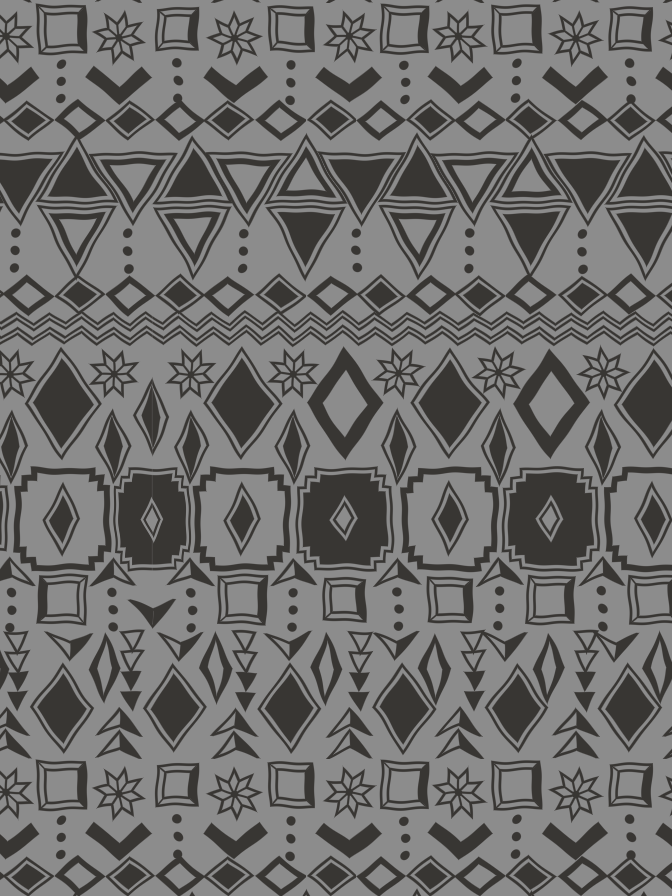
This pattern is drawn by a WebGL 2 fragment shader. Its source:

```glsl
#version 300 es
precision highp float;
// Hand-drawn bands in dark ink on grey: diamonds, triangles, stars, stepped crosses.
// Each band is a row of cells holding distance-function shapes; layered sines
// wobble the strokes, and the middle bands mirror about a vertical seam.
uniform vec2 u_resolution;
out vec4 fragColor;

// Lengths are in 1/768 of the canvas height, y pointing down
const vec3 GROUND = vec3(0.55), INK = vec3(0.22, 0.21, 0.20);
const float HEIGHT = 768.0, REPEAT_Y = 648.0, TOP = 3.0, SEAM_X = 130.5;
const float PITCH = 97.3, MIRROR_PITCH = 88.0, CHAIN_PITCH = 43.0;
const float STROKE = 1.15, WOBBLE = 0.8, JITTER = 3.0, SOLID = 999.0;
const float SECTOR = 0.785398;  // one of eight star points
float pixel, ink = 0.0;

float hash(float n) { return fract(sin(n * 12.9898) * 4375.85); }
float fill(float d) { return smoothstep(0.75, -0.75, d / pixel); }
float line(float d) { return fill(abs(d) - STROKE); }
void add(float coverage) { ink = max(ink, coverage); }
// Outline, then a ring starting at a gap inside it
float framed(float d, float gap, float ring) {
  return max(line(d), fill(max(d + gap, -(d + gap + ring))));
}
// Offset from the nearest cell centre; id receives the cell index
float cell(float x, float first, float pitch, out float id) {
  id = round((x - first) / pitch);
  return x - first - id * pitch + JITTER * (hash(id + first) - 0.5);
}
float diamond(vec2 p, vec2 r) { return (dot(abs(p), r.yx) - r.x * r.y) / length(r); }
float box(vec2 p, vec2 r) { vec2 q = abs(p) - r; return max(q.x, q.y); }
// Base centred at the origin, apex at (0, -h)
float triangle(vec2 p, float w, float h) {
  return max(p.y, (abs(p.x) * h - p.y * w - w * h) / length(vec2(w, h)));
}
float star(vec2 p, float r, float turn) {
  float a = abs(mod(atan(p.y, p.x) + turn, SECTOR) - SECTOR * 0.5);
  vec2 q = length(p) * vec2(cos(a), sin(a));
  vec2 ray = vec2(cos(SECTOR * 0.5), sin(SECTOR * 0.5)), notch = ray * r * 0.55;
  float edge = dot(q - vec2(r, 0.0), normalize(vec2(notch.y, r - notch.x)));
  float spoke = max(abs(q.y * ray.x - q.x * ray.y) - STROKE * 0.8, length(p) - r * 0.55);
  return max(line(edge), fill(min(spoke, length(p) - r * 0.16)));
}
float bevelSquare(vec2 p, float r) {
  float d = box(p, vec2(r)), frame = max(d, -d - 6.0);
  float mitre = abs(abs(p.x) - abs(p.y)) * 0.7 - 0.7, shade = (abs(p.y) - p.x) * 0.7;
  return max(max(line(d), line(d + 6.0)), fill(max(frame, min(mitre, shade))));
}
// Notched arrowhead pointing up, one wing dark
float arrowhead(vec2 p) {
  float lower = (p.y * 18.0 + 8.0 * (18.0 - abs(p.x))) / 19.7;
  float d = max(triangle(p, 18.0, 22.0), lower);
  return max(line(d), fill(max(d, -p.x)));
}
float dots(vec2 p) {
  p.y -= 15.0 * clamp(round(p.y / 15.0), -1.0, 1.0);
  return fill(length(p) - 4.0);
}
float leaf(vec2 p) {
  return max(line(diamond(p, vec2(14, 30))), fill(diamond(p, vec2(8, 27))));
}
float steppedCross(vec2 p, bool dark) {
  float d = min(box(p, vec2(40, 27)), min(box(p, vec2(34, 36)), box(p, vec2(26, 43))));
  if (!dark) return max(framed(d, 0.0, 4.0), framed(diamond(p, vec2(15, 30)), 4.0, SOLID));
  float eye = diamond(p, vec2(12, 20));
  return max(framed(d, 4.0, SOLID) * (1.0 - fill(eye)), line(eye + 3.5));
}
void diamondChain(vec2 p, float parity) {
  float id, x = cell(p.x, 25.0, CHAIN_PITCH, id);
  bool dark = mod(id + parity, 2.0) < 0.5;
  add(framed(diamond(vec2(x, p.y), vec2(20, 16)), dark ? 3.5 : 0.0, dark ? SOLID : 4.0));
}
void upperBands(vec2 p) {
  float id, x = cell(p.x, 54.0, PITCH, id);
  add(max(bevelSquare(vec2(x, p.y - 25.0), 20.0 - 3.0 * hash(id)), dots(vec2(x, p.y - 70.0))));
  x = cell(p.x, 6.0, PITCH, id);
  add(star(vec2(x, p.y - 32.0), 21.0, id));
  vec2 v = vec2(abs(x), p.y - 81.0);  // chevron
  add(fill(max(abs(dot(v, vec2(0.62, 0.78))) - 6.0, dot(v, vec2(0.78, -0.62)) - 31.0)));
  diamondChain(p - vec2(0, 103), 0.0);
  diamondChain(p - vec2(0, 253), 1.0);
  // Interlocking triangles
  x = cell(p.x, 67.0, PITCH, id);
  bool dark = mod(id, 2.0) > 0.5 || id < 1.0;
  add(framed(triangle(vec2(x, p.y - 173.0), 33.0, 56.0), 4.5, dark ? SOLID : 5.0));
  dark = !dark || id > 4.0;
  add(framed(triangle(vec2(x, 178.0 - p.y), 32.0, 60.0), 4.5, dark ? SOLID : 5.0));
  x = cell(p.x, 17.0, PITCH, id);
  dark = (mod(id, 2.0) > 0.5 && id > 1.5) || id < 1.0;
  add(framed(triangle(vec2(x, 132.0 - p.y), 36.0, 60.0), 4.5, dark ? SOLID : 5.0));
  add(dots(vec2(x + 4.0, p.y - 215.0)));
  // Two double zigzags
  float wave = 10.0 * (abs(fract(p.x / 28.0) - 0.5) * 2.0 - 0.5);
  float zigzag = abs(abs(p.y - 281.5 - wave) - 6.2) * 0.81;
  add(fill(abs(zigzag - 1.9) - 1.0));
}
void mirroredBands(vec2 p) {
  p.x = abs(p.x - SEAM_X);
  float id, x = cell(p.x, 34.0, MIRROR_PITCH, id);
  add(max(star(vec2(x, p.y - 320.0), 20.0, id * 0.7), leaf(vec2(x, p.y - 383.0))));
  add(max(arrowhead(vec2(x, p.y - 501.0)), dots(vec2(x, p.y - 522.0))));
  x = cell(p.x, 78.0, MIRROR_PITCH, id);
  bool dark = mod(id, 2.0) > 0.5;
  if (id < 0.0) {  // narrow motifs on the seam
    add(max(leaf(p - vec2(0, 357)), arrowhead(vec2(p.x, 515.0 - p.y))));
    add(steppedCross(vec2(p.x * 1.27, p.y - 445.0), true));
  } else {
    float d = diamond(vec2(x, p.y - 346.0), vec2(32, 46));
    add(framed(d, dark ? 0.0 : 4.5, dark ? 10.0 : SOLID));
    add(steppedCross(vec2(x, p.y - 445.0), dark));
    add(bevelSquare(vec2(x, p.y - 514.0), 20.0 - 3.0 * hash(id)));
  }
}
void lowerBands(vec2 p) {
  float id, x = cell(p.x, 60.0, 93.5, id);
  add(arrowhead(vec2(x, 543.0 - p.y)));
  vec2 q = vec2(cell(p.x, 89.0, 95.0, id), p.y - 573.0);
  add(fill(max(diamond(q, vec2(14, 31)), -diamond(q, vec2(6.5, 23)))));
  x = cell(p.x, 53.0, PITCH, id);
  add(framed(diamond(vec2(x, p.y - 607.0), vec2(26, 37)), 4.0, SOLID));
  x = cell(p.x, 16.0, PITCH, id);
  for (float k = 0.0; k < 4.0; k++) {  // stacked triangles
    float d = triangle(vec2(x, 542.0 + 17.0 * k - p.y), 9.0, 17.0);
    add(k < 2.0 ? line(d) : fill(d));
  }
  x = cell(p.x, 6.0, PITCH, id);
  add(max(arrowhead(vec2(x, p.y - 630.0)), arrowhead(vec2(x, p.y - 649.0))));
}
void main() {
  pixel = HEIGHT / u_resolution.y;
  vec2 p = vec2(gl_FragCoord.x, u_resolution.y - gl_FragCoord.y) * pixel;
  p.y = mod(p.y - TOP, REPEAT_Y) + TOP;
  float seam = fill(abs(p.x - SEAM_X) - 0.3) * step(265.0, p.y) * step(p.y, 490.0);
  p += WOBBLE * (sin(p.yx * 0.083 + p * 0.031) + 0.6 * sin(p.yx * 0.21 + 1.7));
  upperBands(p); mirroredBands(p); lowerBands(p);
  fragColor = vec4(mix(GROUND, INK, ink * (1.0 - 0.3 * seam)), 1.0);
}
```
